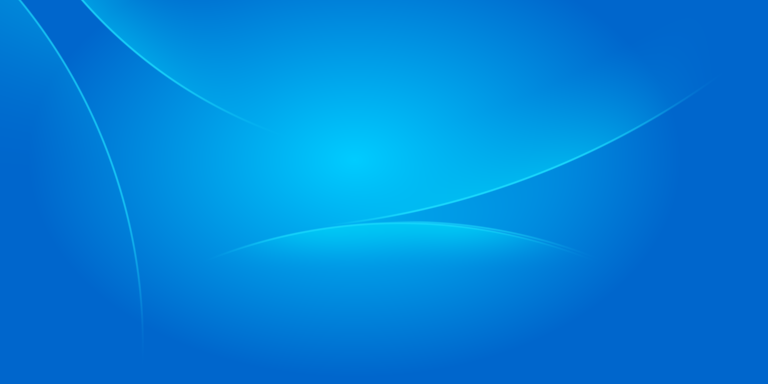
This background is drawn by a Shadertoy shader. Its source:

```glsl
// Blue backdrop: an elliptical cyan glow crossed by thin luminous arcs.
// Each arc is a circle's signed distance; one side carries a soft sheen
// and the rim is drawn as a fine line that fades toward its ends.

#define GLOW_CENTER vec2(0.924, 0.583)
#define GLOW_RADII  vec2(0.850, 0.565)
#define DEEP_BLUE   vec3(0.0, 0.400, 0.800)
#define GLOW_CYAN   vec3(0.0, 0.800, 1.000)
#define SHEEN       vec3(0.0, 0.790, 0.960)
#define RIM_COLOR   vec3(0.12, 0.880, 1.000)
#define RIM_WIDTH   0.0022

// Signed distance to a circle, positive inside.
float insideCircle(vec2 p, vec2 center, float radius) {
    return radius - length(p - center);
}

// Antialiased thin line along the zero of a distance.
float rim(float d) {
    return 1.0 - smoothstep(0.0, RIM_WIDTH + 1.0 / iResolution.y, abs(d));
}

// Sheen that is strongest at the edge and dies out at the given depth.
float sheen(float d, float depth) {
    float pixel = 1.0 / iResolution.y;
    float fade = clamp(1.0 - d / depth, 0.0, 1.0);
    return smoothstep(-pixel, pixel, d) * fade * (0.5 + 0.5 * fade);
}

// Rises from a to b, then falls from c to d.
float span(float x, float a, float b, float c, float d) {
    return smoothstep(a, b, x) * (1.0 - smoothstep(c, d, x));
}

void mainImage(out vec4 fragColor, in vec2 fragCoord) {
    // Height is one unit; the layout is two units wide.
    vec2 p = fragCoord / iResolution.xy * vec2(2.0, 1.0);

    // Central glow
    float glow = clamp(1.0 - length((p - GLOW_CENTER) / GLOW_RADII), 0.0, 1.0);
    vec3 color = mix(DEEP_BLUE, GLOW_CYAN, glow);

    // Large arc at the left, lit from the top
    float leftArc = insideCircle(p, vec2(-1.047, 0.1016), 1.419);
    float leftLight = smoothstep(0.52, 1.05, p.y);
    color = mix(color, SHEEN, 0.34 * leftLight * sheen(leftArc, 0.65));
    float leftRim = span(p.y, 0.03, 0.55, 0.95, 1.25);
    color = mix(color, RIM_COLOR, 0.70 * leftRim * rim(leftArc));

    // Upper arc falling toward the glow
    float upperArc = insideCircle(p, vec2(1.146, 1.8174), 1.2396);
    float upperLight = 1.0 - smoothstep(0.30, 0.72, p.x);
    color = mix(color, SHEEN, 0.55 * upperLight * sheen(upperArc, 0.27));
    float upperRim = 1.0 - smoothstep(0.38, 0.76, p.x);
    color = mix(color, RIM_COLOR, 0.80 * upperRim * rim(upperArc));

    // Sweep rising to the right, with a faint shade below it
    float sweep = insideCircle(p, vec2(0.6242, 2.541), 2.140);
    float sweepLight = span(p.x, 0.75, 1.25, 1.40, 1.88);
    color = mix(color, SHEEN, 0.62 * sweepLight * sheen(sweep, 0.20));
    float shade = span(p.x, 0.90, 1.12, 1.25, 1.60);
    color = mix(color, DEEP_BLUE, 0.20 * shade * sheen(-sweep, 0.16));
    float sweepRim = span(p.x, 0.82, 1.10, 1.45, 1.90);
    color = mix(color, RIM_COLOR, 0.85 * sweepRim * rim(sweep));

    // Low dome, bright under its crest
    float dome = insideCircle(p, vec2(1.0417, -0.935), 1.354);
    float domeLight = span(p.x, 0.52, 0.88, 1.15, 1.57);
    float domeDepth = 1.0 - smoothstep(0.29, 0.42, p.y);
    float domeFill = sheen(dome, 0.30) * (1.0 - domeDepth);
    color = mix(color, SHEEN, 0.95 * domeLight * domeFill);
    float domeRim = span(p.x, 0.52, 0.78, 1.15, 1.57);
    color = mix(color, RIM_COLOR, 0.65 * domeRim * rim(dome));

    // Second fine line just above the right shoulder of the dome
    float twin = insideCircle(p, vec2(1.0573, -0.932), 1.354);
    float twinRim = span(p.x, 0.98, 1.12, 1.25, 1.57);
    color = mix(color, RIM_COLOR, 0.55 * twinRim * rim(twin));

    fragColor = vec4(color, 1.0);
}
```
